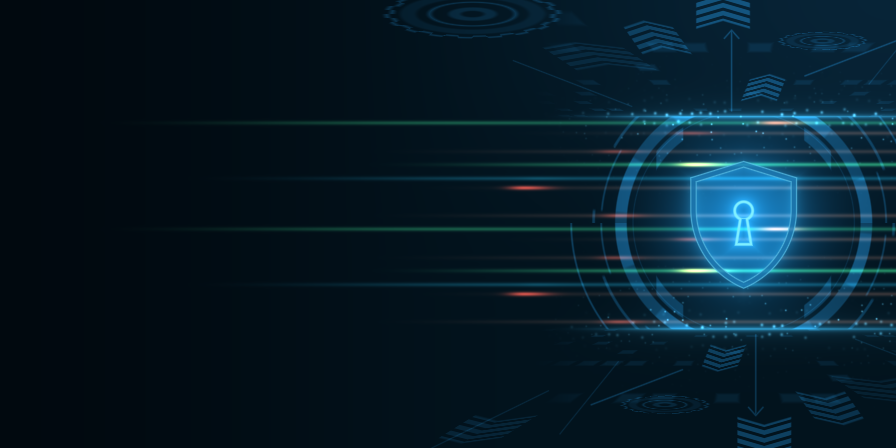
A WebGL 1 fragment shader for this background:

```glsl
precision highp float;
uniform vec2 u_resolution;

const vec2 CENTER = vec2(1.66, 0.5026);
const float BAND = 0.237;
const vec3 HUD_BLUE = vec3(0.07, 0.27, 0.40);
const vec3 CYAN = vec3(0.25, 0.72, 0.92);
const vec3 GREEN = vec3(0.10, 0.34, 0.20);
const vec3 TEAL = vec3(0.04, 0.19, 0.23);
const vec3 RUST = vec3(0.20, 0.12, 0.09);
const vec3 RED = vec3(0.85, 0.25, 0.18);
const vec3 GOLD = vec3(1.0, 0.78, 0.30);

float hash(vec2 p) {
  return fract(sin(dot(p, vec2(127.1, 311.7))) * 4375.85);
}

float fill(float d, float aa) {
  return smoothstep(aa, -aa, d);
}

float stroke(float d, float halfWidth, float aa) {
  return fill(abs(d) - halfWidth, aa);
}

float segment(vec2 p, vec2 a, vec2 b) {
  vec2 ab = b - a;
  return length(p - a - ab * clamp(dot(p - a, ab) / dot(ab, ab), 0.0, 1.0));
}

// Stack of bent bars inside a sheared box
float chevrons(vec2 p, vec2 size, float shear, float aa) {
  p.x -= p.y * shear;
  float v = p.y + size.y * (abs(p.x) / size.x - 0.5) * 0.5;
  float bars = smoothstep(0.12, 0.28, abs(fract(v / size.y * 2.0) - 0.5));
  return bars * fill(abs(p.x) - size.x, aa) * fill(abs(v) - size.y, aa);
}

// Flattened toothed wheel
float gear(vec2 p, vec2 radius) {
  vec2 q = p / radius;
  float r = length(q);
  float teeth = 0.06 * smoothstep(-0.3, 0.3, sin(atan(q.y, q.x) * 18.0));
  return stroke(r - 0.9 - teeth, 0.025, 0.04) + 0.35 * stroke(r - 0.72, 0.09, 0.04)
    + stroke(r - 0.48, 0.02, 0.04) + 0.6 * stroke(r - 0.2, 0.07, 0.04);
}

// Receding technical plane outside the band
float plane(vec2 q, float aa) {
  float ink = 0.65 * gear(q - vec2(-0.605, 0.466), vec2(0.2, 0.055));
  ink += 0.7 * gear(q - vec2(0.176, 0.406), vec2(0.1, 0.021));
  ink += chevrons(q - vec2(-0.046, 0.477), vec2(0.06, 0.035), 0.0, aa);
  ink += 0.7 * chevrons(q - vec2(-0.197, 0.414), vec2(0.055, 0.03), -0.7, aa);
  ink += 0.9 * chevrons(q - vec2(0.046, 0.302), vec2(0.04, 0.024), 0.4, aa);
  ink += 0.3 * chevrons(q - vec2(-0.33, 0.372), vec2(0.09, 0.025), -1.5, aa);
  ink += 0.4 * chevrons(q - vec2(0.58, 0.461), vec2(0.07, 0.025), 1.6, aa);
  // Arrow and circuit traces
  vec2 arrow = vec2(abs(q.x + 0.027), q.y);
  float d = segment(arrow, vec2(0.0, 0.25), vec2(0.0, 0.43));
  d = min(d, segment(arrow, vec2(0.0, 0.43), vec2(0.016, 0.412)));
  d = min(d, segment(q, vec2(0.137, 0.328), vec2(0.34, 0.406)));
  ink += 0.9 * fill(d - 0.0015, aa);
  d = segment(q, vec2(-0.514, 0.362), vec2(-0.25, 0.26));
  d = min(d, segment(q, vec2(0.28, 0.31), vec2(0.41, 0.471)));
  d = min(d, segment(q, vec2(0.436, 0.375), vec2(0.697, 0.503)));
  ink += 0.55 * fill(d - 0.001, aa);
  // Scattered plates in perspective
  float depth = max(q.y - 0.1, 0.05);
  vec2 grid = vec2(q.x / depth * 4.0, 1.6 / depth);
  vec2 cell = abs(fract(grid) - 0.5);
  float plate = fill(max(cell.x - 0.35, cell.y - 0.18), 0.08);
  return ink + 0.3 * plate * step(0.72, hash(floor(grid))) * fill(abs(q.x) - 0.38, 0.1);
}

// Streak with a fading tail and a hot spot
vec3 streak(vec2 p, float y, float start, float hot, vec3 tint, vec3 spark) {
  float line = exp(-pow((p.y - y) / 0.0045, 2.0));
  float tail = smoothstep(start, start + 0.85, p.x);
  float x = p.x - hot;
  float heat = exp(-x * x / (x < 0.0 ? 0.0012 : 0.003));
  return line * (tint * tail + spark * heat);
}

float shieldDistance(vec2 p) {
  p.x = abs(p.x);
  float side = length(vec2(p.x + 0.072, min(p.y - 0.03, 0.0))) - 0.19;
  return max(side, (p.y - 0.137 + 0.31 * p.x) * 0.955);
}

float keyholeDistance(vec2 p) {
  float stem = max(abs(p.x) - 0.012 + (p.y + 0.02) * 0.16, abs(p.y + 0.018) - 0.03);
  return min(length(p - vec2(0.0, 0.027)) - 0.02, stem);
}

// Sparse jittered cellular lights
float sparkles(vec2 p, float scale, float density) {
  vec2 id = floor(p * scale);
  vec2 jitter = 0.25 + 0.5 * vec2(hash(id), hash(id + 17.3));
  float d = length(fract(p * scale) - jitter);
  return exp(-d * d * 55.0) * step(1.0 - density, hash(id + 41.7));
}

void main() {
  vec2 p = gl_FragCoord.xy / u_resolution.y;
  float aa = 1.0 / u_resolution.y;
  vec2 c = p - CENTER;
  vec2 q = c * (c.y < 0.0 ? -1.0 : 1.0);
  float r = length(c);
  float edge = q.y - BAND;
  float inside = fill(edge, aa);

  // Backdrop
  vec3 col = mix(vec3(0.004, 0.035, 0.06), vec3(0.008, 0.075, 0.115), smoothstep(0.0, 1.3, p.x));
  col += vec3(0.02, 0.065, 0.10) * smoothstep(0.7, 2.0, p.x) * smoothstep(0.3, 1.0, p.y);
  col += HUD_BLUE * plane(q, aa) * (1.0 - inside) * (c.y < 0.0 ? 0.65 : 0.75);

  // Central glow and rings
  vec3 core = vec3(0.06, 0.30, 0.46) * exp(-r * r * 38.0);
  float angle = atan(q.y, q.x);
  float parts = smoothstep(-0.1, 0.1, sin(angle * 7.0 + 0.6));
  float rings = stroke(r - 0.274, 0.013, aa) * (0.65 + 0.35 * parts);
  rings += 0.35 * stroke(r - 0.247, 0.001, aa);
  rings += 0.6 * stroke(r - 0.24, 0.012, aa) * fill(abs(abs(c.x) - 0.165) - 0.03, aa);
  rings += 0.6 * (stroke(r - 0.318, 0.002, aa) * parts + stroke(r - 0.335, 0.003, aa) * (1.0 - parts));
  rings += 0.7 * stroke(r - 0.385, 0.002, aa) * step(0.0, q.x);
  col += inside * (core + HUD_BLUE * rings * 0.85);

  // Light streaks, repeated in two halves of the band
  vec2 s = vec2(p.x, mod(BAND - c.y, BAND));
  vec3 light = streak(s, 0.014, 0.2, 1.73, GREEN * 0.8, RED);
  light += streak(s, 0.037, 1.1, 1.54, RUST, RED * 0.4);
  light += streak(s, 0.078, 0.8, 1.37, RUST * 0.8, RED * 0.35);
  light += streak(s, 0.107, 0.8, 1.55, GREEN * 1.3, GOLD);
  light += streak(s, 0.138, 0.4, 1.2, TEAL, TEAL * 0.2);
  light += streak(s, 0.159, 0.9, 1.17, RUST, RED * 0.9);
  light += streak(s, 0.221, 0.8, 1.38, RUST, RED * 0.45);
  col += inside * light;

  // Bright band edges with drifting lights
  float reach = smoothstep(1.2, 1.55, p.x);
  float center = exp(-c.x * c.x * 9.0);
  col += CYAN * reach * (0.65 * exp(-abs(edge) * 260.0) + 0.16 * exp(-abs(edge) * 38.0)) * (0.4 + 0.6 * center);
  float dust = sparkles(p, 38.0, 0.6) * exp(-abs(edge) * 75.0);
  dust += 0.7 * sparkles(p + 0.37, 60.0, 0.2) * exp(-abs(edge + 0.025) * 28.0);
  col += mix(CYAN, vec3(0.7, 0.95, 1.0), 0.35) * dust * reach;

  // Shield and keyhole
  float shield = shieldDistance(c);
  col += vec3(0.02, 0.12, 0.18) * fill(shield, aa);
  col += CYAN * 0.25 * exp(-abs(shield + 0.006) * 65.0);
  col = mix(col, vec3(0.10, 0.43, 0.64), 0.8 * stroke(shield + 0.006, 0.006, aa));
  col = mix(col, vec3(0.38, 0.78, 0.92), 0.8 * stroke(abs(shield + 0.006) - 0.006, 0.001, aa));
  float keyhole = keyholeDistance(c);
  col += CYAN * 0.3 * exp(-abs(keyhole) * 70.0);
  col = mix(col, vec3(0.50, 0.94, 1.0), stroke(keyhole, 0.003, aa));

  gl_FragColor = vec4(col, 1.0);
}
```
